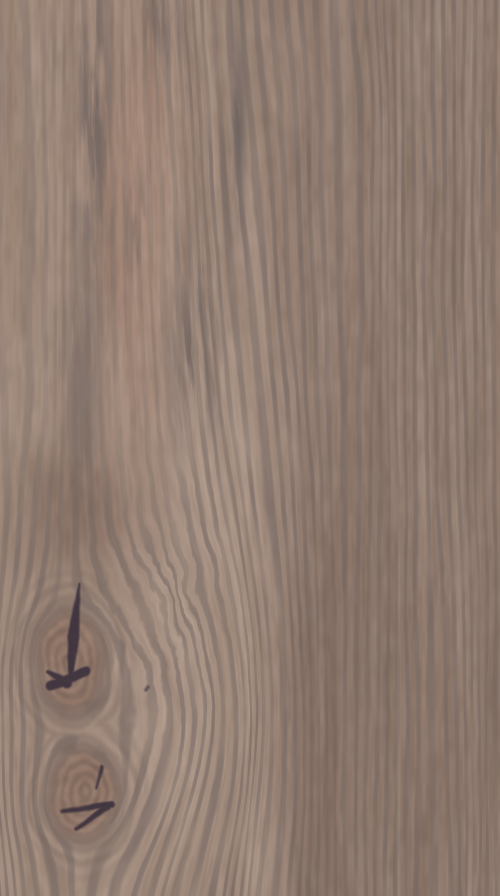
This texture is drawn by a WebGL 2 fragment shader. Its source:

```glsl
#version 300 es
precision highp float;

uniform vec2 u_resolution;
out vec4 fragColor;

float hash(vec2 p) {
    vec3 q = fract(vec3(p.xyx) * 0.1031);
    q += dot(q, q.yzx + 33.33);
    return fract((q.x + q.y) * q.z);
}

float noise(vec2 p) {
    vec2 i = floor(p), f = fract(p);
    f = f * f * (3.0 - 2.0 * f);
    return mix(mix(hash(i), hash(i + vec2(1, 0)), f.x),
               mix(hash(i + vec2(0, 1)), hash(i + vec2(1, 1)), f.x), f.y);
}

float fbm(vec2 p) {
    float sum = 0.0, amp = 0.5;
    for (int i = 0; i < 4; i++) {
        sum += amp * noise(p);
        p = p * 2.03 + 17.3;
        amp *= 0.5;
    }
    return sum / 0.9375;
}

// Soft elliptical spot
float blob(vec2 p, vec2 center, vec2 size) {
    vec2 q = (p - center) / size;
    return exp(-dot(q, q));
}

// Tapered stroke with a soft edge
float crack(vec2 p, vec2 a, vec2 b, float widthA, float widthB) {
    vec2 ab = b - a;
    float t = clamp(dot(p - a, ab) / dot(ab, ab), 0.0, 1.0);
    float d = length(p - a - ab * t) - mix(widthA, widthB, t);
    return 1.0 - smoothstep(-0.002, 0.002, d);
}

// Pushes the grain sideways around a knot; returns shift and elliptical radius
vec2 knot(vec2 p, vec2 center, vec2 size) {
    vec2 q = (p - center) / size;
    float r2 = dot(q, q);
    return vec2((p.x - center.x) / max(r2, 1.0), sqrt(r2));
}

void main() {
    vec2 p = gl_FragCoord.xy / u_resolution.y;

    // Grain coordinate: slanted centre, bulge beside the knots, jagged arches
    float u = p.x + 0.004 * (fbm(p * vec2(9.0, 6.0)) - 0.5);
    u += 0.07 * max(p.y - 0.38, 0.0) * exp(-pow((p.x - 0.25) / 0.09, 2.0));
    u -= 0.055 * blob(p, vec2(0.20, 0.21), vec2(0.09, 0.15));
    float arch = blob(p, vec2(0.18, 0.32), vec2(0.07, 0.13));
    u += 0.026 * arch * (fbm(p * vec2(38.0, 24.0)) - 0.5);
    vec2 wobble = 0.014 * vec2(fbm(p * 24.0) - 0.5, fbm(p * 24.0 + 40.0) - 0.5);
    vec2 upper = knot(p + wobble, vec2(0.079, 0.260), vec2(0.036, 0.052));
    vec2 lower = knot(p + wobble, vec2(0.094, 0.115), vec2(0.036, 0.048));
    u -= upper.x + lower.x;
    float ring = min(upper.y, lower.y);
    float inKnot = 1.0 - smoothstep(0.8, 1.25, ring);

    // Growth lines, wide at the centre and tight on the right
    float right = smoothstep(0.27, 0.36, p.x);
    float left = 1.0 - smoothstep(0.17, 0.25, p.x);
    float phase = u * 66.0 + 20.0 * max(u - 0.3, 0.0);
    phase += 1.8 * noise(vec2(u * 22.0, p.y * 1.3)) + 0.35 * noise(vec2(u * 70.0, p.y * 9.0));
    float wave = 0.5 + 0.5 * cos(6.2832 * phase);
    float broken = noise(vec2(u * 90.0, p.y * 16.0));
    float lines = smoothstep(0.35, 0.95, wave) * (0.4 + 0.6 * broken);
    lines *= mix(0.9, 0.85, right) * (1.0 - 0.5 * left * smoothstep(0.35, 0.5, p.y));

    // Long fibres and short pores
    float fibre = fbm(vec2(u * 75.0, p.y * 4.0));
    float pores = noise(vec2(u * 330.0, p.y * 28.0));
    float fleck = noise(vec2(u * 210.0, p.y * 60.0));

    // Grey mineral streaks
    float stain = 0.9 * blob(p, vec2(0.105, 0.87), vec2(0.022, 0.19));
    stain += blob(p, vec2(0.215, 0.60), vec2(0.025, 0.11));
    stain += blob(p, vec2(0.266, 0.86), vec2(0.009, 0.11));
    stain += 0.7 * blob(p, vec2(0.18, 0.98), vec2(0.025, 0.05));
    stain += 0.6 * blob(p, vec2(0.155, 0.74), vec2(0.016, 0.07));
    stain += 0.6 * blob(p, vec2(0.09, 0.56), vec2(0.02, 0.11));
    stain *= smoothstep(0.32, 0.62, fbm(vec2(u * 95.0, p.y * 11.0)));

    // Broad wood tone
    vec3 color = mix(vec3(0.615, 0.530, 0.475), vec3(0.575, 0.492, 0.443), right);
    color += 0.045 * blob(p, vec2(0.23, 0.40), vec2(0.09, 0.22));
    color += 0.025 * blob(p, vec2(0.20, 0.12), vec2(0.08, 0.14));
    color -= 0.035 * blob(p, vec2(0.38, 0.33), vec2(0.07, 0.25));
    color -= 0.025 * right * (1.0 - smoothstep(0.0, 0.6, p.y));
    color += vec3(0.02, -0.008, -0.014) * blob(p, vec2(0.15, 0.78), vec2(0.05, 0.28));
    float brown = blob(p, vec2(0.085, 0.43), vec2(0.065, 0.07));
    brown *= 0.35 + 0.65 * smoothstep(0.3, 0.65, fibre);
    color = mix(color, vec3(0.45, 0.36, 0.315), 0.65 * brown);
    color += 0.10 * (fibre - 0.5) + 0.035 * (pores - 0.5) + 0.03 * (fleck - 0.5);

    // Grain and stains
    vec3 grainGrey = vec3(0.435, 0.390, 0.375);
    color = mix(color, grainGrey, 0.68 * lines * (1.0 - inKnot));
    color = mix(color, vec3(0.41, 0.37, 0.36), 0.75 * clamp(stain, 0.0, 1.0));
    color += 0.05 * exp(-pow((p.x - 0.445) / 0.0025, 2.0)) * (0.4 + 0.6 * broken);

    // Knot wood, rings and shaded rims
    float rings = 0.5 + 0.5 * cos(ring * 24.0 + 4.0 * fbm(p * 32.0));
    vec3 knotWood = mix(vec3(0.57, 0.46, 0.40), vec3(0.45, 0.365, 0.335), 0.65 * rings);
    color = mix(color, knotWood + 0.10 * (fbm(p * 85.0) - 0.5), 0.8 * inKnot);
    float rim = exp(-pow((ring - 1.12) / 0.14, 2.0));
    color = mix(color, vec3(0.42, 0.355, 0.335), 0.45 * rim);
    float outer = exp(-pow((ring - 1.5) / 0.5, 2.0)) * (0.5 + 0.5 * cos(ring * 19.0));
    color = mix(color, vec3(0.46, 0.39, 0.36), 0.35 * outer);

    // Dark splits in the knots and a pinhole
    vec2 c = p + 0.4 * wobble;
    float split = crack(c, vec2(0.0885, 0.348), vec2(0.082, 0.288), 0.001, 0.0065);
    split = max(split, crack(c, vec2(0.082, 0.288), vec2(0.080, 0.246), 0.0065, 0.003));
    split = max(split, crack(c, vec2(0.056, 0.234), vec2(0.097, 0.251), 0.005, 0.005));
    split = max(split, crack(c, vec2(0.053, 0.249), vec2(0.075, 0.239), 0.002, 0.006));
    split = max(split, crack(c, vec2(0.070, 0.095), vec2(0.125, 0.103), 0.002, 0.004));
    split = max(split, crack(c, vec2(0.086, 0.076), vec2(0.121, 0.100), 0.002, 0.004));
    split = max(split, crack(c, vec2(0.114, 0.145), vec2(0.107, 0.121), 0.002, 0.001));
    split = max(split, 0.7 * crack(p, vec2(0.163, 0.230), vec2(0.165, 0.233), 0.002, 0.002));
    color = mix(color, vec3(0.22, 0.18, 0.23), 0.88 * split);

    fragColor = vec4(clamp(color, 0.0, 1.0), 1.0);
}
```
